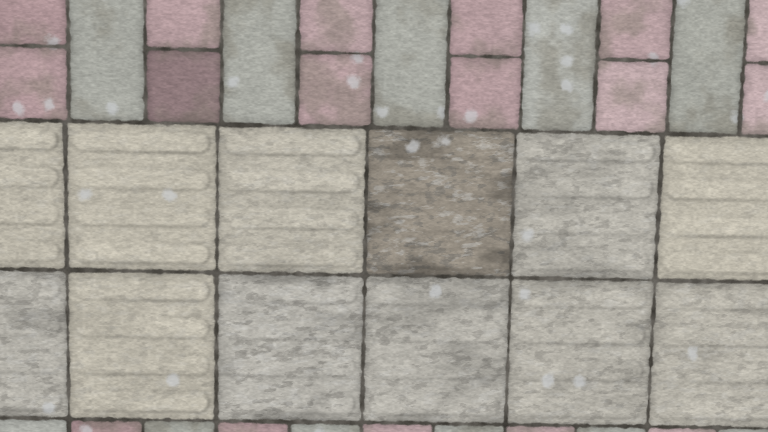
Reproduce this texture procedurally as a Shadertoy shader.

```glsl
// Worn pavement: two rows of ribbed square slabs between bands of pink and grey bricks.
// A gently skewed grid gives each block its cell; rounded boxes cut the joints,
// and layered value noise adds grain, pits, grime and pale spots.

float hash(vec2 p) {
    vec3 q = fract(p.xyx * 0.1031);
    q += dot(q, q.yzx + 33.33);
    return fract((q.x + q.y) * q.z);
}

float noise(vec2 p) {
    vec2 i = floor(p), f = fract(p);
    f = f * f * (3.0 - 2.0 * f);
    return mix(mix(hash(i), hash(i + vec2(1, 0)), f.x),
               mix(hash(i + vec2(0, 1)), hash(i + vec2(1, 1)), f.x), f.y);
}

float fbm(vec2 p) {
    float sum = 0.0, amp = 0.53;
    for (int i = 0; i < 4; i++) {
        sum += amp * noise(p);
        p = p * 2.03 + 17.3;
        amp *= 0.5;
    }
    return sum;
}

float roundBox(vec2 p, vec2 halfSize, float r) {
    vec2 q = abs(p) - halfSize + r;
    return length(max(q, 0.0)) + min(max(q.x, q.y), 0.0) - r;
}

// Grid where one slab is one unit, y pointing down, with a slight camera tilt.
vec2 pavingGrid(vec2 s) {
    float u = (s.x - 0.443) * 0.98;
    u += 0.0066 * u * u;
    float v = (s.y - 0.021 * s.x - 0.805) * (1.0 + 0.004 * s.x);
    u += (v - 0.5) * (0.017 * u - 0.013);
    return vec2(u, v);
}

// Wear of each slab, from fresh (0) to heavily soiled (1).
float slabAge(vec2 id) {
    float age[12] = float[12](0.15, 0.08, 0.25, 1.0, 0.45, 0.05,
                              0.50, 0.18, 0.62, 0.52, 0.42, 0.36);
    return age[int(clamp(id.y, 0.0, 1.0)) * 6 + int(clamp(id.x + 1.0, 0.0, 5.0))];
}

vec3 slabColor(vec2 f, vec2 uv, float age) {
    vec3 col = mix(vec3(0.745, 0.725, 0.67), vec3(0.705, 0.695, 0.665), smoothstep(0.1, 0.6, age));
    col = mix(col, vec3(0.585, 0.555, 0.51), smoothstep(0.75, 1.0, age));

    // Four raised ribs, lit from above, with dirt settled between them
    vec2 g = vec2(f.x - 0.5, (fract(f.y * 4.0) - 0.5) / 4.0);
    float rib = length(vec2(max(abs(g.x) - 0.38, 0.0), g.y)) - 0.07;
    float shade = smoothstep(-0.07, 0.07, g.y + 0.15 * g.x);
    float relief = (1.0 - 0.5 * age) * (0.35 + 0.9 * noise(uv * vec2(3, 8)));
    col *= 1.0 - relief * (0.03 + 0.14 * shade) * exp(-rib * rib / 0.00020);
    col *= 1.0 + 0.04 * relief * smoothstep(0.015, -0.015, rib);

    // Pits, scuffs and broad grime in sideways streaks
    vec2 streak = vec2(uv.x, uv.y + 0.08 * uv.x);
    float pits = smoothstep(0.53, 0.72, fbm(streak * vec2(14, 30)));
    col = mix(col, vec3(0.45, 0.44, 0.42), pits * (0.06 + 0.5 * age));
    float scuff = smoothstep(0.54, 0.76, fbm(streak * vec2(13, 32) + 40.0));
    col = mix(col, vec3(0.77, 0.77, 0.76), scuff * (0.08 + 0.35 * age));
    return col * (1.0 - 0.22 * age * smoothstep(0.42, 0.72, fbm(uv * vec2(3, 6) + 9.0)));
}

vec3 brickColor(vec2 id, vec2 uv, bool pink) {
    float tone = hash(id + 3.7);
    vec3 col = mix(vec3(0.65, 0.655, 0.625), vec3(0.69, 0.695, 0.67), tone);
    if (pink) {
        col = mix(vec3(0.66, 0.555, 0.565), vec3(0.76, 0.675, 0.68),
                  clamp(0.4 * tone + 0.15 * uv.x, 0.0, 1.0));
        if (id == vec2(1, -1)) col *= 0.82;
    }
    float soil = smoothstep(0.5, 0.75, fbm(uv * 4.0 + 21.0) + 0.2 * exp(-abs(uv.y) * 9.0));
    return mix(col, vec3(0.50, 0.48, 0.43), 0.4 * soil);
}

void mainImage(out vec4 fragColor, in vec2 fragCoord) {
    vec2 s = vec2(fragCoord.x, iResolution.y - fragCoord.y) / iResolution.y * 2.9;
    vec2 uv = pavingGrid(s);
    float row = floor(uv.y);
    bool isSlab = row > -0.5 && row < 1.5;

    // Block under this point: square slab, tall grey brick or half-height pink brick
    vec2 size = vec2(1), cell = uv;
    bool pink = false;
    if (!isSlab) {
        cell.x -= row < 0.0 ? 0.027 : 0.0;
        float column = floor(cell.x * 2.0);
        pink = mod(column + (row < 0.0 ? 0.0 : 1.0), 2.0) > 0.5;
        size = vec2(0.5, pink ? 0.5 : 1.0);
    }
    vec2 id = floor(cell / size);
    vec2 f = fract(cell / size);
    vec2 shift = 0.006 * (vec2(hash(id + 5.1), hash(id + 8.3)) - 0.5);
    float edge = roundBox((f - 0.5) * size + shift, size * 0.5 - 0.011, 0.025);
    edge += 0.024 * (fbm(uv * 18.0) - 0.5);

    vec3 col = isSlab ? slabColor(f, uv, slabAge(id)) : brickColor(id, uv, pink);

    // Fine sideways grain, speckle and faint blotches
    col *= 1.0 + 0.17 * (fbm(uv * vec2(26, 64)) - 0.5) + 0.08 * (fbm(uv * 5.0 + 60.0) - 0.5);
    col *= 1.0 + 0.09 * (noise(uv * vec2(55, 95) + 7.0) - 0.5);

    // Sparse pale spots
    vec2 spotId = floor(uv * 5.0);
    vec2 center = 0.35 + 0.3 * vec2(hash(spotId + 31.0), hash(spotId + 47.0));
    float spot = length(fract(uv * 5.0) - center) + 0.25 * (fbm(uv * 22.0) - 0.5);
    float amount = step(isSlab ? 0.94 : 0.85, hash(spotId + 13.0));
    col = mix(col, vec3(0.80, 0.81, 0.82), 0.65 * amount * smoothstep(0.30, 0.10, spot));

    // Soiled rims and dark joints
    col *= 1.0 - 0.18 * exp(min(edge, 0.0) * 45.0);
    vec3 joint = mix(vec3(0.19, 0.18, 0.16), vec3(0.47, 0.455, 0.43), fbm(uv * 14.0 + 5.0));
    float soft = 0.005 + 1.3 / iResolution.y;
    col = mix(col, joint, smoothstep(-soft, soft, edge));

    fragColor = vec4(col, 1.0);
}
```
